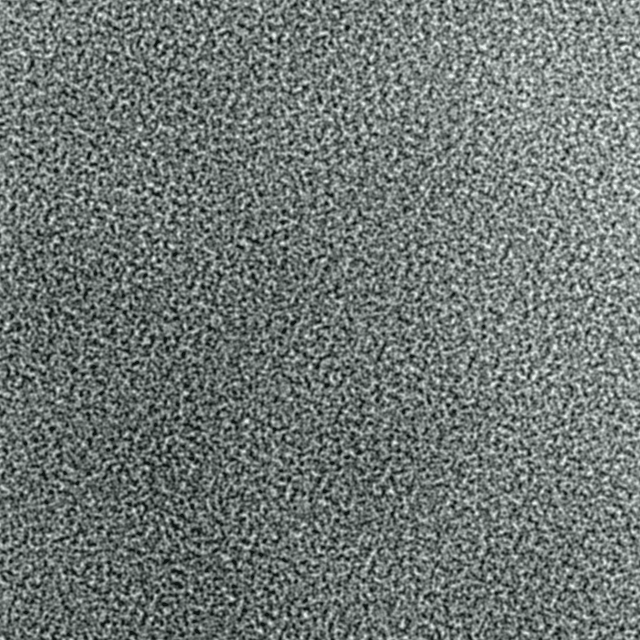
This texture is drawn by a three.js fragment shader. Its source:

```glsl
varying vec2 vUv;

const float COARSE_CELLS = 112.0;   // grain cells across the canvas
const float FINE_CELLS = 163.0;
const float COARSE_CONTRAST = 0.56;
const float FINE_CONTRAST = 0.42;
const float COARSE_TURN = 0.45;     // lattice rotations in radians
const float FINE_TURN = 1.2;

const float BASE_LIGHT = 0.405;
const vec2 GLOW_CENTRE = vec2(1.02, 0.56);
const vec2 GLOW_SIZE = vec2(0.38, 0.62);
const float GLOW_LIGHT = 0.155;
const float TOP_LIGHT = 0.075;
const float EDGE_LIGHT = 0.05;
const float EDGE_WIDTH = 0.03;
const float CLOUD_CELLS = 5.0;
const float CLOUD_LIGHT = 0.05;

const vec3 GREEN_TINT = vec3(-0.03, 0.0, -0.01);
const vec3 DARKEST = vec3(0.05, 0.08, 0.07);
const vec3 LIGHTEST = vec3(0.91, 0.94, 0.93);
const float TAU = 6.2831853;

float hash(vec2 p) {
  return fract(sin(dot(p, vec2(12.9898, 78.233))) * 43758.5453);
}

// Slope of a random unit gradient at one lattice corner
float cornerSlope(vec2 cell, vec2 offset) {
  float angle = TAU * hash(cell);
  return dot(vec2(cos(angle), sin(angle)), offset);
}

float gradientNoise(vec2 p) {
  vec2 cell = floor(p);
  vec2 f = p - cell;
  vec2 blend = f * f * f * (f * (f * 6.0 - 15.0) + 10.0);
  vec2 right = vec2(1.0, 0.0);
  vec2 up = vec2(0.0, 1.0);
  float low = mix(cornerSlope(cell, f),
                  cornerSlope(cell + right, f - right), blend.x);
  float high = mix(cornerSlope(cell + up, f - up),
                   cornerSlope(cell + 1.0, f - 1.0), blend.x);
  return mix(low, high, blend.y);
}

vec2 rotate(vec2 p, float angle) {
  float c = cos(angle);
  float s = sin(angle);
  return vec2(c * p.x - s * p.y, s * p.x + c * p.y);
}

// Two turned lattices hide each other's grid
float grain(vec2 uv) {
  float coarse = gradientNoise(rotate(uv, COARSE_TURN) * COARSE_CELLS + 17.3);
  float fine = gradientNoise(rotate(uv, FINE_TURN) * FINE_CELLS + 41.7);
  return COARSE_CONTRAST * coarse + FINE_CONTRAST * fine;
}

// Broad sheen: glow at the right, lighter top, thin bright left edge
float sheen(vec2 uv) {
  vec2 toGlow = (uv - GLOW_CENTRE) / GLOW_SIZE;
  float light = BASE_LIGHT + GLOW_LIGHT * exp(-dot(toGlow, toGlow));
  light += TOP_LIGHT * smoothstep(0.4, 1.0, uv.y);
  light += EDGE_LIGHT * exp(-uv.x / EDGE_WIDTH);
  return light + CLOUD_LIGHT * gradientNoise(uv * CLOUD_CELLS + 3.1);
}

void main() {
  float value = sheen(vUv) + grain(vUv);
  vec3 colour = clamp(value + GREEN_TINT, DARKEST, LIGHTEST);
  gl_FragColor = vec4(colour, 1.0);
}
```
